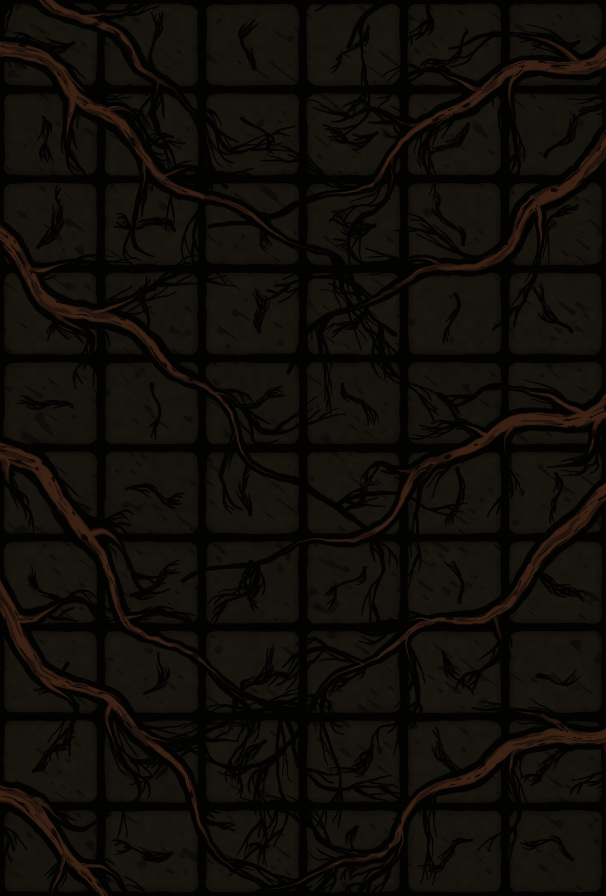
Write a Shadertoy shader that draws this texture.

```glsl
// Dark stone tiles overgrown by brown roots that creep down from both sides.
// Each root is a bent strip in its own frame; branches and twigs are folded
// and repeated along it. All feed two fields: black ink outline and brown bark.

const float HEIGHT = 1.48;              // canvas height in canvas widths
const vec2  TILES = vec2(6.0, 10.0);
const float GROUT = 0.0140;             // gap between tiles
const float CORNER = 0.014;             // tile corner radius
const int   ROOTS = 12;
const float ROOT_RADIUS = 0.0150;
const float ROOT_TIP = -0.004;          // below zero: no bark, thin ink only
const float FINE_TIP = -0.0075;
const float TWIG_RADIUS = -0.0045;
const float BRANCH_STEP = 0.13;         // spacing on each side of a root
const float BRANCH_SHARE = 0.64;
const float TWIG_SHARE = 0.52;
const vec3  STONE = vec3(0.088, 0.075, 0.053);
const vec3  INK = vec3(0.007, 0.006, 0.003);
const vec3  BARK_LIGHT = vec3(0.222, 0.125, 0.075);
const vec3  BARK_DARK = vec3(0.135, 0.076, 0.046);

float inkDist = 1.0;
float barkDist = 1.0;
vec2 grain = vec2(0.0);                 // position along and across the bark

float hash(float n) {
    n = fract(n * 0.1031);
    n *= n + 33.33;
    return fract(n * (n + n));
}

float hash2(vec2 c) {
    vec3 v = fract(c.xyx * 0.1031);
    v += dot(v, v.yzx + 33.33);
    return fract((v.x + v.y) * v.z);
}

float noise(vec2 x) {
    vec2 i = floor(x), f = fract(x);
    f = f * f * (3.0 - 2.0 * f);
    return mix(mix(hash2(i), hash2(i + vec2(1, 0)), f.x),
               mix(hash2(i + vec2(0, 1)), hash2(i + vec2(1, 1)), f.x), f.y);
}

// Coordinates along and across a direction
vec2 frame(vec2 q, vec2 d) { return vec2(dot(q, d), d.x * q.y - d.y * q.x); }

// Tapered strip along the x axis; thin strips keep only a fine ink line
void strip(vec2 q, float len, float ra, float rb, float seed) {
    float u = clamp(q.x, 0.0, len);
    float d = length(vec2(q.x - u, q.y));
    float r = mix(ra, rb, u / len);
    float halo = clamp(0.006 + 0.6 * r, 0.0014, 0.0105);
    inkDist = min(inkDist, d - max(r, 0.0) - halo);
    if (d - r < barkDist) {
        barkDist = d - r;
        grain = q + vec2(seed, 0.0);
    }
}

// Bent branch with forked twigs repeated on both sides
void branch(vec2 q, float len, float r, float seed) {
    float t = clamp(q.x / len, 0.0, 1.0);
    q.y -= len * 0.11 * (sin(t * 5.0 + seed) - sin(seed));
    strip(q, len, r, FINE_TIP, seed);
    float side = q.y < 0.0 ? 0.0 : 1.0, gap = len * 0.26;
    float cell = floor(q.x / gap);
    for (int k = 0; k < 2; k++) {
        float c = cell - float(k);
        float h = hash(seed + c * 3.7 + side * 51.0);
        if (c < 0.0 || c > 3.0 || h > TWIG_SHARE) continue;
        vec2 w = vec2(q.x - gap * (c + 0.1 + 0.6 * h), abs(q.y));
        w = frame(w, normalize(vec2(1.0, 0.6 + h)));
        float twig = len * (0.28 + 0.2 * h);
        w.y += 1.2 * w.x * w.x / len;
        strip(w, twig, TWIG_RADIUS, FINE_TIP, seed);
        strip(frame(w - vec2(twig * 0.45, 0.0), vec2(0.75, -0.66)),
              twig * 0.4, -0.006, FINE_TIP, seed);
    }
}

// Main root entering from the left (even index) or right (odd index) edge
void root(vec2 p, int index) {
    float seed = float(index) * 17.3 + 2.6;
    float right = float(index % 2), level = float(index / 2);
    p.x = mix(p.x, 1.0 - p.x, right);
    float top = HEIGHT + 0.18 - level * 0.29 + right * 0.11 + (hash(seed) - 0.5) * 0.1;
    float len = mix(0.60, 0.88, hash(seed + 2.0));
    vec2 q = frame(p - vec2(-0.03, top), normalize(vec2(1.0, -mix(0.5, 1.1, hash(seed + 1.0)))));
    float u = clamp(q.x, 0.0, len);
    q.y -= 0.024 * sin(u * 13.0 + seed) + 0.010 * sin(u * 31.0 + seed * 2.0);
    strip(q, len, ROOT_RADIUS, ROOT_TIP, seed);

    bool near = abs(q.y) < 0.23 && q.x > 0.0 && q.x < len + 0.25;
    int reach = near ? 2 : 0;
    float side = q.y < 0.0 ? 0.0 : 1.0;
    float cell = floor(q.x / BRANCH_STEP - 0.5 * side);
    for (int k = 0; k < reach; k++) {
        float c = cell - float(k);
        float s = seed + c * 5.3 + side * 71.0;
        float h = hash(s), start = BRANCH_STEP * (c + 0.5 * side + 0.15 + 0.25 * hash(s + 0.9));
        if (start < 0.0 || start > len || h > BRANCH_SHARE) continue;
        vec2 b = frame(vec2(q.x - start, abs(q.y)), normalize(vec2(1.0, 0.5 + h)));
        float r = 0.6 * mix(ROOT_RADIUS, ROOT_TIP, start / len);
        branch(b, mix(0.11, 0.20, hash(s + 1.3)), r, s);
    }
}

void mainImage(out vec4 fragColor, in vec2 fragCoord) {
    vec2 p = fragCoord / iResolution.xy * vec2(1.0, HEIGHT);
    float soft = 0.9 / iResolution.x;

    // Rounded tiles with uneven tone, worn rims and faint scratches
    vec2 size = vec2(1.0, HEIGHT) / TILES;
    vec2 id = floor(p / size), middle = (id + 0.5) * size;
    vec2 box = abs(p - middle) - 0.5 * (size - GROUT) + CORNER;
    float tile = length(max(box, 0.0)) + min(max(box.x, box.y), 0.0) - CORNER;
    tile += (noise(p * 45.0) - 0.5) * 0.003;
    float tone = 0.95 + 0.08 * hash2(id) + 0.16 * (noise(p * 90.0) - 0.5);
    tone *= mix(0.82, 1.0, smoothstep(0.0, 0.012, -tile));
    float scratch = noise(mat2(0.8, 0.6, -0.6, 0.8) * p * vec2(45.0, 130.0) + 90.0);
    tone *= 1.0 - 0.4 * smoothstep(0.80, 0.92, scratch);
    vec3 color = mix(INK, STONE * tone, smoothstep(soft, -soft, tile));

    // Bend the strips, then grow the roots and one loose sprig per tile
    vec2 bend = vec2(noise(p * 14.0), noise(p * 14.0 + 31.0)) - 0.5;
    vec2 rough = vec2(noise(p * 65.0), noise(p * 65.0 + 57.0)) - 0.5;
    vec2 w = p + 0.018 * bend + 0.004 * rough;
    for (int i = 0; i < ROOTS; i++) root(w, i);
    float pick = hash2(id + 7.0), lean = pick * 6.283;
    vec2 aim = vec2(cos(lean), sin(lean));
    branch(frame(w - middle + aim * 0.035, aim), 0.075, TWIG_RADIUS, pick * 50.0);
    color = mix(color, INK, smoothstep(soft, -soft, inkDist));

    // Bark with long light fibres and dark cracks
    float fibre = noise(grain * vec2(38.0, 260.0) + 40.0);
    float crack = noise(grain * vec2(60.0, 330.0) + 79.0);
    vec3 bark = mix(BARK_DARK, BARK_LIGHT, smoothstep(0.28, 0.52, fibre));
    bark = mix(bark, INK, 0.8 * smoothstep(0.74, 0.86, crack));
    bark *= mix(0.75, 1.0, smoothstep(0.0, 0.004, -barkDist));
    color = mix(color, bark, smoothstep(soft, -soft, barkDist));

    fragColor = vec4(color, 1.0);
}
```
